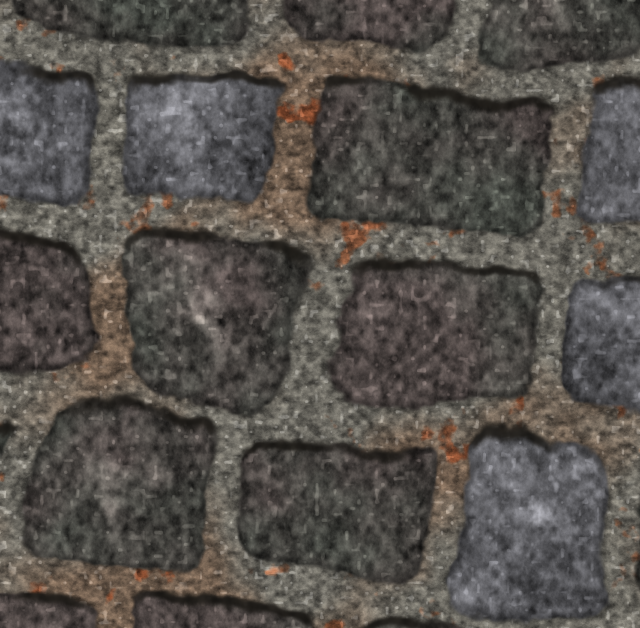
Reproduce this texture procedurally as a Shadertoy shader.

```glsl
// Old cobbled paving: dark, worn stones set in gritty, sandy joints.
// Jittered rows of rounded boxes are bent by noise; the slope of their
// distance field gives the shadowed lips, and layered noise the grain.

float hash(vec2 p) {
    vec3 h = fract(p.xyx * 0.1031);
    h += dot(h, h.yzx + 33.33);
    return fract((h.x + h.y) * h.z);
}

float noise(vec2 p) {
    vec2 cell = floor(p), f = fract(p);
    f = f * f * (3.0 - 2.0 * f);
    float low = mix(hash(cell), hash(cell + vec2(1, 0)), f.x);
    float high = mix(hash(cell + vec2(0, 1)), hash(cell + vec2(1, 1)), f.x);
    return mix(low, high, f.y);
}

float fbm(vec2 p) {
    float sum = 0.0, weight = 0.533;
    for (int i = 0; i < 4; i++) {
        sum += weight * noise(p);
        p = mat2(1.6, 1.2, -1.2, 1.6) * p + 17.3;
        weight *= 0.5;
    }
    return sum;
}

// Bends the straight layout into leaning, ragged outlines
vec2 bend(vec2 p) {
    vec2 q = vec2(p.x - 0.12 * p.y, p.y + 0.08 * p.x);
    q += 0.055 * (vec2(noise(p * 5.0 + 3.0), noise(p * 5.0 + 41.0)) - 0.5);
    q += 0.016 * (vec2(noise(p * 24.0), noise(p * 24.0 + 60.0)) - 0.5);
    return q + 0.006 * (vec2(noise(p * 80.0), noise(p * 80.0 + 9.0)) - 0.5);
}

// Nearest stone: x = signed distance, y = random id, zw = offset from centre
vec4 nearestStone(vec2 q) {
    const vec2 pitch = vec2(0.36, 0.30);
    vec4 best = vec4(1.0, 0.0, 0.0, 0.0);
    float row = floor(q.y / pitch.y);
    for (int j = -1; j <= 1; j++) {
        float r = row + float(j) + 20.0;
        float shift = hash(vec2(r, 7.0)) + 20.0;
        float column = floor(q.x / pitch.x + shift);
        for (int i = -1; i <= 1; i++) {
            vec2 id = vec2(column + float(i), r);
            vec2 nextId = id + vec2(1, 0);
            float left = id.x + 0.45 * hash(id) + 0.07;
            float right = nextId.x + 0.45 * hash(nextId) - 0.08;
            float bottom = r + 0.35 * hash(vec2(r, 2.0)) + 0.02 + 0.15 * hash(id + 5.3);
            float top = r + 1.0 + 0.35 * hash(vec2(r + 1.0, 2.0)) - 0.03 - 0.16 * hash(id + 8.1);
            vec2 lo = (vec2(left, bottom) - vec2(shift, 20.0)) * pitch;
            vec2 hi = (vec2(right, top) - vec2(shift, 20.0)) * pitch;
            vec2 local = q - 0.5 * (lo + hi);
            float radius = 0.025 + 0.03 * hash(id + 2.7);
            vec2 e = abs(local) - 0.5 * (hi - lo) + radius;
            float d = length(max(e, 0.0)) + min(max(e.x, e.y), 0.0) - radius;
            if (d < best.x) best = vec4(d, hash(id + 11.9), local);
        }
    }
    return best;
}

vec3 mortarColor(vec2 p) {
    float grit = fbm(p * vec2(95.0, 110.0));
    vec3 sand = mix(vec3(0.43, 0.36, 0.30), vec3(0.41, 0.40, 0.37),
                    smoothstep(0.35, 0.6, fbm(p * 4.0 + 30.0)));
    vec3 col = sand * (0.38 + 1.25 * grit);
    col += 0.17 * smoothstep(0.72, 0.95, noise(p * 125.0 + 8.0));
    float rust = smoothstep(0.66, 0.78, fbm(p * 22.0 + 70.0));
    return mix(col, col * vec3(1.15, 0.78, 0.6), rust);
}

vec3 stoneColor(vec2 p, vec4 stone) {
    float broad = fbm(p * 9.0 + stone.y * 40.0);
    float grain = fbm(p * vec2(85.0, 70.0) + 15.0);
    float hue = clamp(2.5 * (fbm(p * 6.0 + 52.0) - 0.5) + stone.y, 0.0, 1.0);
    vec3 tint = mix(vec3(1.07, 0.96, 0.93), vec3(0.98, 1.02, 0.94), hue);
    float tone = 0.265 + 0.18 * (broad - 0.5) + 0.40 * (grain - 0.5);

    // A few stones are paler and bluish
    float pale = smoothstep(0.80, 0.84, stone.y);
    tone += pale * (0.09 + 0.15 * (broad - 0.5));
    tint = mix(tint, vec3(0.99, 0.99, 1.03), pale);

    // Bright flecks and worn, lichen-dusted centres
    tone += 0.13 * smoothstep(0.74, 0.95, noise(p * 105.0 + 33.0));
    float worn = smoothstep(0.11, 0.0, length(stone.zw)) * step(0.4, stone.y);
    tone += 0.22 * worn * smoothstep(0.4, 0.7, fbm(p * 28.0));
    return tone * tint;
}

void mainImage(out vec4 fragColor, in vec2 fragCoord) {
    vec2 p = fragCoord / iResolution.y;
    vec2 q = bend(p);
    vec4 stone = nearestStone(q);
    float d = stone.x;
    float slopeUp = (nearestStone(q + vec2(0.0, 0.008)).x - d) / 0.008;

    vec3 col = mix(mortarColor(p), stoneColor(p, stone), smoothstep(0.004, -0.004, d));

    // Damp rim on every side, deep broken shadow under the top lip
    float ragged = noise(p * 13.0 + 4.0);
    col *= 1.0 - 0.28 * smoothstep(0.013, 0.0, abs(d + 0.003));
    float lip = smoothstep(0.2, 0.8, slopeUp) * smoothstep(0.15, 0.6, ragged);
    float band = smoothstep(0.007 + 0.012 * ragged, 0.002, abs(d + 0.004));
    col = mix(col, vec3(0.11, 0.10, 0.085) * (0.7 + 0.6 * noise(p * 90.0)), 0.85 * lip * band);

    fragColor = vec4(clamp(col, 0.0, 1.0), 1.0);
}
```
